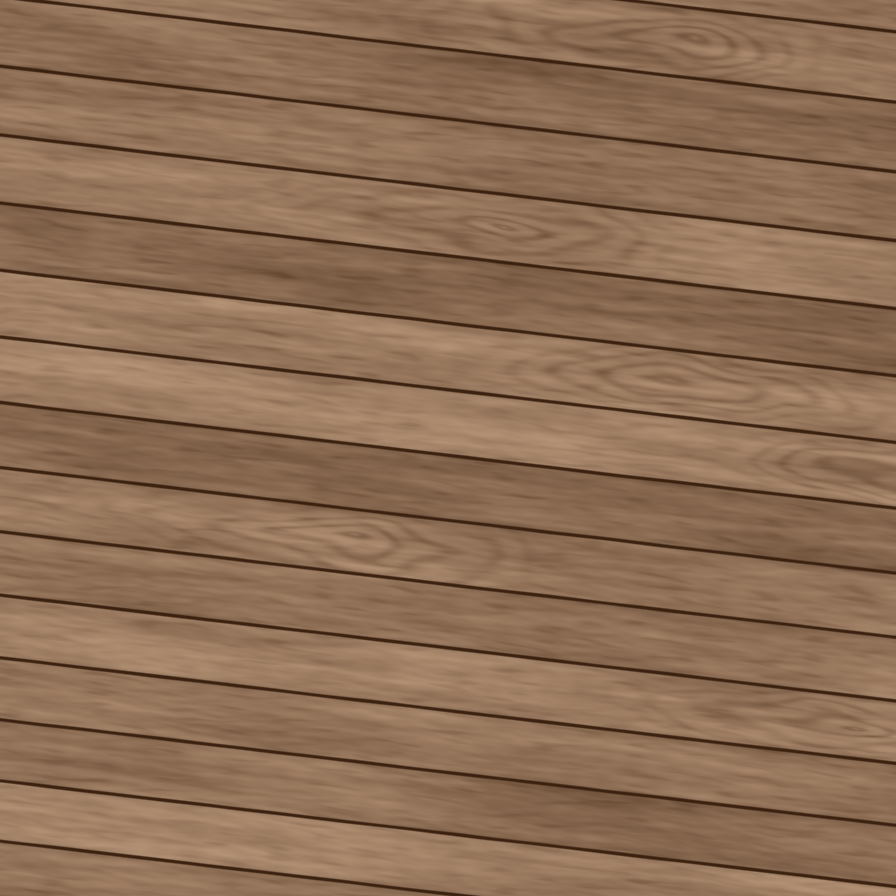
Write a Shadertoy shader that draws this texture.

```glsl
#define SLOPE 0.118          // fall of the seams across the canvas
#define FIRST_SEAM -0.0039   // height of seam 0 below the top left corner
#define PITCH 0.0781         // plank height at the top
#define SHRINK 0.00043       // loss of plank height further down
#define SEAM_HALF 0.0018
#define SEAM_BLUR 0.0011
#define GRAIN 0.9
#define FIGURE 0.42
#define LIGHT_WOOD vec3(0.67, 0.54, 0.43)
#define DARK_WOOD vec3(0.45, 0.33, 0.24)
#define SEAM_COLOR vec3(0.23, 0.13, 0.06)

// Per plank, from the top: tone, centre of the arched figure (-1 for none)
const vec2 PLANKS[16] = vec2[16](
    vec2(0.66, -1.0), vec2(0.62, 0.72), vec2(0.46, -1.0), vec2(0.54, -1.0),
    vec2(0.72, 0.55), vec2(0.38, -1.0), vec2(0.80, 0.75), vec2(0.82, 1.02),
    vec2(0.40, -1.0), vec2(0.66, 0.38), vec2(0.55, -1.0), vec2(0.80, 0.92),
    vec2(0.60, -1.0), vec2(0.48, -1.0), vec2(0.80, -1.0), vec2(0.55, -1.0));

vec2 randomGradient(vec2 cell) {
    float angle = 6.2832 * fract(sin(dot(cell, vec2(127.1, 311.7))) * 4375.85);
    return vec2(cos(angle), sin(angle));
}

float gradientNoise(vec2 p) {
    vec2 i = floor(p), f = p - i;
    vec2 w = f * f * f * (f * (f * 6.0 - 15.0) + 10.0);
    vec2 e = vec2(0.0, 1.0);
    float low = mix(dot(randomGradient(i), f),
                    dot(randomGradient(i + e.yx), f - e.yx), w.x);
    float high = mix(dot(randomGradient(i + e.xy), f - e.xy),
                     dot(randomGradient(i + e.yy), f - e.yy), w.x);
    return mix(low, high, w.y);
}

// Seam heights follow a quadratic, so planks narrow gradually
float seamHeight(float k) {
    return FIRST_SEAM + k * (PITCH - SHRINK * k);
}

float plankIndex(float s) {
    float root = sqrt(PITCH * PITCH - 4.0 * SHRINK * (s - FIRST_SEAM));
    return floor((PITCH - root) / (2.0 * SHRINK));
}

// Streaks drawn out along the plank, from broad bands to fine pores
float woodGrain(vec2 p) {
    p.y += 0.004 * gradientNoise(p * vec2(4.0, 18.0));
    float streaks = 0.30 * gradientNoise(p * vec2(2.5, 32.0))
                  + 0.34 * gradientNoise(p * vec2(5.0, 75.0))
                  + 0.30 * gradientNoise(p * vec2(11.0, 140.0))
                  + 0.20 * gradientNoise(p * vec2(35.0, 210.0));
    float pores = smoothstep(0.12, 0.5, gradientNoise(p * vec2(20.0, 160.0) + 7.3));
    return streaks - 0.22 * pores;
}

// Nested arches around a centre, fading outward
float archedFigure(vec2 p, float across, float centre) {
    vec2 q = vec2((p.x - centre) * 4.5, (across - 0.5) * 1.6);
    q += 0.45 * vec2(gradientNoise(p * vec2(7.0, 25.0)),
                     gradientNoise(p * vec2(9.0, 30.0) + 4.7));
    float radius = length(q);
    float rings = 0.5 + 0.5 * sin(radius * 26.0);
    return rings * rings * exp(-1.3 * radius * radius);
}

void mainImage(out vec4 fragColor, in vec2 fragCoord) {
    vec2 uv = fragCoord / iResolution.xy;

    // Plank coordinates: s is measured downward, at right angles to the fall
    float s = 1.0 - uv.y - SLOPE * uv.x;
    float k = plankIndex(s);
    float top = seamHeight(k), bottom = seamHeight(k + 1.0);
    float across = (s - top) / (bottom - top);
    vec2 plank = PLANKS[clamp(int(k) + 2, 0, 15)];
    vec2 p = vec2(uv.x + 3.7 * k, s + 0.61 * k);

    // Tone: plank, slow drift along its length, grain and figure
    float shade = plank.x + 0.1 * (0.5 - uv.x);
    shade += 0.32 * gradientNoise(vec2(p.x * 2.6, across * 1.3 + 5.7 * k));
    shade += GRAIN * woodGrain(p);
    if (plank.y >= 0.0) {
        shade -= FIGURE * archedFigure(vec2(uv.x, p.y), across, plank.y);
    }
    vec3 color = mix(DARK_WOOD, LIGHT_WOOD, shade);

    // Dark seam with a faint shadow beside it
    float edge = min(s - top, bottom - s);
    float width = SEAM_HALF * (1.0 + 0.3 * gradientNoise(vec2(uv.x * 14.0, k * 3.3)));
    float blur = max(SEAM_BLUR, 0.7 / iResolution.y);
    color *= 1.0 - 0.10 * exp(-edge / 0.003);
    color = mix(SEAM_COLOR, color, smoothstep(width - blur, width + blur, edge));

    fragColor = vec4(clamp(color, 0.0, 1.0), 1.0);
}
```
